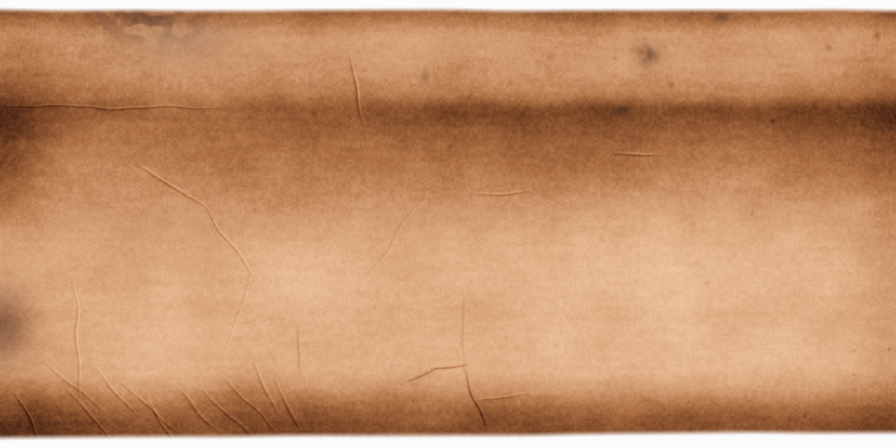
Reproduce this texture procedurally as a Shadertoy shader.

```glsl
// Aged brown parchment with rolled folds, stains and hairline creases on white.
// A tone field (vertical folds + soft blobs + layered noise) drives a colour ramp;
// creases are tapered segments and specks are scattered by hashed loops.

float hash(vec2 p) {
    vec3 q = fract(vec3(p.xyx) * 0.1031);
    q += dot(q, q.yzx + 33.33);
    return fract((q.x + q.y) * q.z);
}

float noise(vec2 p) {
    vec2 i = floor(p), f = fract(p);
    f = f * f * (3.0 - 2.0 * f);
    return mix(mix(hash(i), hash(i + vec2(1, 0)), f.x),
               mix(hash(i + vec2(0, 1)), hash(i + vec2(1, 1)), f.x), f.y);
}

float fbm(vec2 p) {
    float sum = 0.0, amp = 0.5;
    for (int i = 0; i < 5; i++) {
        sum += amp * noise(p);
        p = mat2(1.6, 1.2, -1.2, 1.6) * p + 7.3;
        amp *= 0.5;
    }
    return sum;
}

float blob(vec2 p, vec2 centre, vec2 radius) {
    vec2 d = (p - centre) / radius;
    return exp(-dot(d, d));
}

// Thin segment that fades towards its ends
float stroke(vec2 p, vec2 a, vec2 b, float width) {
    vec2 ab = b - a;
    float h = clamp(dot(p - a, ab) / dot(ab, ab), 0.0, 1.0);
    float d = length(p - a - ab * h) / width;
    return exp(-d * d) * (0.35 + 2.6 * h * (1.0 - h));
}

// Raised crease: a dark line beside a lit one
float crease(vec2 p, vec2 a, vec2 b) {
    return stroke(p + vec2(0.004, 0.003), a, b, 0.003) - 0.8 * stroke(p, a, b, 0.0025);
}

vec3 ramp(float t) {
    vec3 c = mix(vec3(0.25, 0.12, 0.06), vec3(0.49, 0.28, 0.15), clamp(t, 0.0, 1.0));
    c = mix(c, vec3(0.67, 0.43, 0.26), clamp(t - 1.0, 0.0, 1.0));
    c = mix(c, vec3(0.80, 0.58, 0.41), clamp(t - 2.0, 0.0, 1.0));
    c = mix(c, vec3(0.88, 0.69, 0.53), clamp(t - 3.0, 0.0, 1.0));
    return mix(c, vec3(0.94, 0.79, 0.64), clamp(t - 4.0, 0.0, 1.0));
}

void mainImage(out vec4 fragColor, in vec2 fragCoord) {
    vec2 p = fragCoord / iResolution.xy * vec2(2.0, 1.0);
    float cloud = fbm(p * 3.0 + 4.0) - 0.48;
    float mottle = fbm(p * 13.0) - 0.48;
    float y = p.y + 0.04 * cloud;

    // Vertical light across the rolled folds
    float tone = mix(3.85, 2.15, smoothstep(0.38, 0.70, y));
    tone += 0.95 * smoothstep(0.745, 0.86, p.y);
    tone -= 1.5 * smoothstep(0.91, 0.985, p.y);
    tone -= 2.7 * (1.0 - smoothstep(0.035, 0.195, y));
    float foldDepth = mix(0.45, 1.0, smoothstep(0.6, 1.1, p.x));
    float foldDist = p.y - 0.755;
    tone -= foldDepth * exp(-pow(foldDist / (foldDist > 0.0 ? 0.022 : 0.06), 2.0));
    tone -= 0.12 * exp(-pow((p.y - 0.295) / 0.02, 2.0));

    // Broad shadows and glows
    tone -= 0.65 * blob(p, vec2(1.24, 0.66), vec2(0.20, 0.09));
    tone -= 0.7 * blob(p, vec2(1.98, 0.71), vec2(0.25, 0.12));
    tone -= 1.3 * blob(p, vec2(0.0, 0.65), vec2(0.11, 0.16));
    tone -= 1.5 * blob(p, vec2(0.0, 0.27), vec2(0.06, 0.07));
    tone -= 0.9 * blob(p, vec2(0.0, 0.08), vec2(0.35, 0.12));
    tone -= 0.7 * blob(p, vec2(0.0, 0.84), vec2(0.3, 0.12));
    tone -= 0.45 * blob(p, vec2(0.28, 0.45), vec2(0.13, 0.09));
    tone -= 0.5 * smoothstep(1.86, 2.0, p.x);
    tone += 0.55 * blob(p, vec2(0.70, 0.37), vec2(0.14, 0.09));
    tone += 0.45 * blob(p, vec2(1.55, 0.42), vec2(0.30, 0.12));
    tone += 0.35 * blob(p, vec2(1.70, 0.22), vec2(0.25, 0.07));
    tone += 0.3 * blob(p, vec2(0.13, 0.64), vec2(0.07, 0.06));

    // Clouding, fibres and grain
    tone += 1.1 * cloud + 0.7 * mottle;
    tone += 0.25 * (noise(vec2(p.x * 14.0 + p.y * 9.0, p.y * 90.0)) - 0.5);
    tone += 0.4 * (noise(p * 190.0) - 0.5) + 0.25 * (noise(p * 95.0) - 0.5);

    // Long creases
    vec2 q = p + 0.012 * (vec2(noise(p * 16.0), noise(p * 16.0 + 31.0)) - 0.5);
    float lines = crease(q, vec2(0.31, 0.635), vec2(0.456, 0.544));
    lines += crease(q, vec2(0.456, 0.544), vec2(0.568, 0.388));
    lines += 0.7 * crease(q, vec2(0.568, 0.388), vec2(0.508, 0.22));
    lines += crease(q, vec2(0.95, 0.57), vec2(0.828, 0.388));
    lines += crease(q, vec2(1.055, 0.565), vec2(1.185, 0.578));
    lines += 1.3 * crease(q, vec2(1.38, 0.661), vec2(1.47, 0.659));
    lines += crease(q, vec2(0.169, 0.375), vec2(0.182, 0.115));
    lines += crease(q, vec2(0.78, 0.883), vec2(0.812, 0.727));
    lines += crease(q, vec2(0.02, 0.765), vec2(0.50, 0.762));
    lines += crease(q, vec2(1.068, 0.109), vec2(1.185, 0.122));
    // Cracks near the lower edge
    lines += 1.7 * stroke(q, vec2(0.911, 0.146), vec2(0.977, 0.177), 0.003);
    lines += 2.2 * stroke(q, vec2(0.965, 0.177), vec2(1.040, 0.182), 0.003);
    lines += 1.6 * stroke(q, vec2(1.034, 0.182), vec2(1.081, 0.05), 0.003);
    lines += 0.7 * stroke(q, vec2(1.036, 0.349), vec2(1.036, 0.18), 0.003);
    lines += stroke(q, vec2(0.664, 0.271), vec2(0.669, 0.167), 0.003);
    // Scratches fanning over the lower left, and scattered specks
    for (float i = 0.0; i < 45.0; i++) {
        vec2 r = vec2(hash(vec2(i, 3.7)), hash(vec2(i, 9.1)));
        if (i < 11.0) {
            vec2 start = vec2(0.04 + 0.058 * i, 0.11 + 0.09 * r.x);
            lines += 0.8 * crease(q, start, start + vec2(0.05 + 0.09 * r.y, -0.11));
        }
        lines += 1.2 * r.x * blob(q, r * vec2(2.0, 0.9) + 0.04, vec2(0.003 + 0.004 * r.y));
    }
    tone -= 0.75 * lines;

    // Grey-brown stains
    float stain = blob(q, vec2(1.445, 0.873), vec2(0.025, 0.022));
    stain += 0.7 * blob(q, vec2(1.605, 0.96), vec2(0.017, 0.010));
    stain += 0.9 * blob(q, vec2(1.392, 0.752), vec2(0.016, 0.009));
    stain += 0.5 * blob(q, vec2(0.95, 0.826), vec2(0.008, 0.013));
    stain += 0.8 * blob(q, vec2(0.32, 0.95), vec2(0.12, 0.035)) * smoothstep(0.4, 0.65, noise(p * 45.0));
    stain *= 0.6 + 0.8 * noise(p * 80.0);
    vec3 colour = ramp(tone - 1.0 * stain);
    float violet = 0.4 * stain + 0.4 * blob(p, vec2(0.0, 0.27), vec2(0.06, 0.08))
                 + 0.2 * blob(p, vec2(0.40, 0.91), vec2(0.12, 0.05));
    colour = mix(colour, vec3(0.42, 0.33, 0.32), clamp(violet, 0.0, 0.7));

    // Soft sheet edges against white
    float bottom = 0.018 + 0.007 * p.x + 0.004 * noise(vec2(p.x * 6.0, 2.0));
    float sheet = smoothstep(bottom - 0.007, bottom + 0.011, p.y)
                * (1.0 - smoothstep(0.970, 0.986, p.y + 0.003 * noise(vec2(p.x * 7.0, 8.0))));
    fragColor = vec4(mix(vec3(0.99, 0.985, 0.985), colour, sheet), 1.0);
}
```
